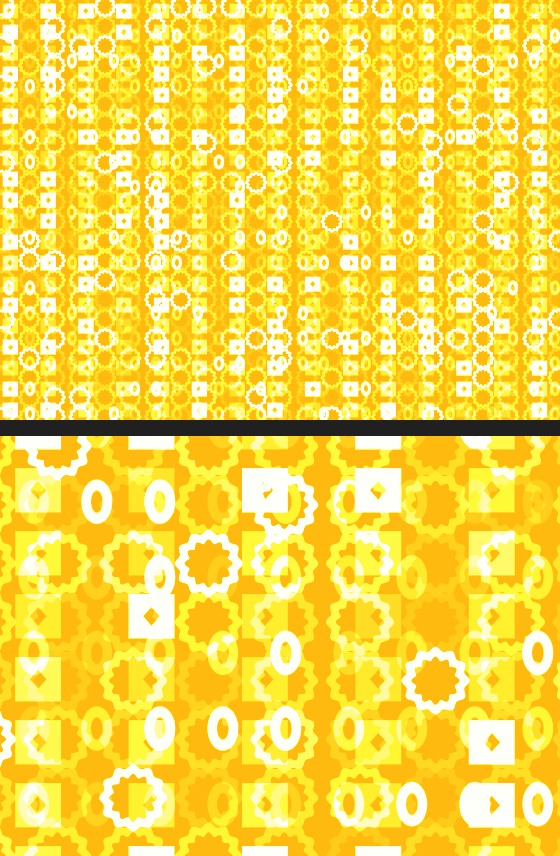
Top, the full canvas; bottom, a detail of the centre.
Write a WebGL 2 fragment shader that draws this pattern.

```glsl
#version 300 es
precision highp float;
// Three overlaid grids of cut-out squares, scalloped rings and small ovals on amber.
// Every cell has a hashed brightness; the layers add up as light, and the total
// picks a colour from an amber - yellow - white ramp. Lengths: canvas height = 1.

uniform vec2 u_resolution;
out vec4 fragColor;

// Grid spacing and first cell centre, measured from the top left
const vec2 SQUARE_PITCH = vec2(0.0900, 0.0500);
const vec2 SQUARE_START = vec2(0.0247, 0.0264);
const vec2 RING_PITCH = vec2(0.0600, 0.0465);
const vec2 RING_START = vec2(0.0101, 0.0160);
const vec2 OVAL_PITCH = vec2(0.0500, 0.0600);
const vec2 OVAL_START = vec2(0.0213, 0.0255);

// Shape sizes
const vec2 SQUARE_HALF = vec2(0.0182, 0.0176);
const vec2 DIAMOND_HALF = vec2(0.0066, 0.0074);
const float RING_RADIUS = 0.0214;
const float RING_HALF_WIDTH = 0.0039;
const float SCALLOP_DEPTH = 0.0016;
const float SCALLOPS = 12.0;
const vec2 OVAL_OUTER = vec2(0.0122, 0.0176);
const vec2 OVAL_HOLE = vec2(0.0046, 0.0088);

// Brightness variation
const float SQUARE_WHITE = 0.36;   // share of cells at full brightness
const float RING_WHITE = 0.16;
const float OVAL_WHITE = 0.19;
const float COLUMN_BIAS = 0.22;    // how far a whole column leans bright or dim
const vec2 SQUARE_DIM = vec2(0.28, 0.62);
const vec2 RING_DIM = vec2(0.14, 0.58);
const vec2 OVAL_DIM = vec2(0.10, 0.52);

// Colour ramp, dark to light
const int STOPS = 6;
const vec3 RAMP[STOPS] = vec3[STOPS](
  vec3(1.00, 0.73, 0.06), vec3(1.00, 0.85, 0.13), vec3(1.00, 0.98, 0.20),
  vec3(1.00, 0.98, 0.45), vec3(1.00, 0.98, 0.69), vec3(1.00, 1.00, 0.98));
const float RAMP_AT[STOPS] = float[STOPS](0.0, 0.25, 0.46, 0.63, 0.80, 0.98);

float hash(vec2 p) {
  vec3 q = fract(p.xyx * vec3(0.1031, 0.1030, 0.0973));
  q += dot(q, q.yzx + 33.33);
  return fract((q.x + q.y) * q.z);
}

// Brightness of one cell: full, or somewhere in the dim range
float cellLight(vec2 id, float seed, float whiteShare, vec2 dim) {
  vec2 key = id + vec2(seed, seed * 1.7);
  float lean = hash(vec2(key.x, seed + 211.0)) - 0.5;
  float h = clamp(hash(key) + COLUMN_BIAS * lean, 0.0, 1.0);
  float dimEnd = 1.0 - whiteShare;
  return h > dimEnd ? 1.0 : mix(dim.x, dim.y, h / dimEnd);
}

// Antialiased coverage of a signed distance
float fill(float d) {
  return clamp(0.5 - d * u_resolution.y, 0.0, 1.0);
}

float ellipse(vec2 p, vec2 r) {
  return (length(p / r) - 1.0) * min(r.x, r.y);
}

float cutSquare(vec2 p) {
  vec2 edge = abs(p) - SQUARE_HALF;
  vec2 tilt = abs(p) / DIAMOND_HALF;
  float diamond = (tilt.x + tilt.y - 1.0) * DIAMOND_HALF.x * 0.7;
  return max(max(edge.x, edge.y), -diamond);
}

float scallopRing(vec2 p) {
  float wave = SCALLOP_DEPTH * cos(SCALLOPS * atan(p.y, p.x + 1e-6));
  return abs(length(p) - RING_RADIUS - wave) - RING_HALF_WIDTH;
}

float ovalRing(vec2 p) {
  return max(ellipse(p, OVAL_OUTER), -ellipse(p, OVAL_HOLE));
}

vec3 rampColour(float t) {
  vec3 colour = RAMP[0];
  for (int i = 1; i < STOPS; i++) {
    float k = clamp((t - RAMP_AT[i - 1]) / (RAMP_AT[i] - RAMP_AT[i - 1]), 0.0, 1.0);
    colour = mix(colour, RAMP[i], k);
  }
  return colour;
}

void main() {
  vec2 p = gl_FragCoord.xy / u_resolution.y;
  p.y = 1.0 - p.y;

  // Squares and ovals stay inside their own cells
  vec2 squareId = round((p - SQUARE_START) / SQUARE_PITCH);
  vec2 ovalId = round((p - OVAL_START) / OVAL_PITCH);
  float light = fill(cutSquare(p - SQUARE_START - squareId * SQUARE_PITCH))
              * cellLight(squareId, 17.0, SQUARE_WHITE, SQUARE_DIM);
  light += fill(ovalRing(p - OVAL_START - ovalId * OVAL_PITCH))
         * cellLight(ovalId, 59.0, OVAL_WHITE, OVAL_DIM);

  // Rings overlap the cells above and below
  vec2 ringId = round((p - RING_START) / RING_PITCH);
  float ringLight = 0.0;
  for (float row = -1.0; row <= 1.0; row++) {
    vec2 id = ringId + vec2(0.0, row);
    float shape = fill(scallopRing(p - RING_START - id * RING_PITCH));
    ringLight = max(ringLight, shape * cellLight(id, 103.0, RING_WHITE, RING_DIM));
  }

  fragColor = vec4(rampColour(light + ringLight), 1.0);
}
```
